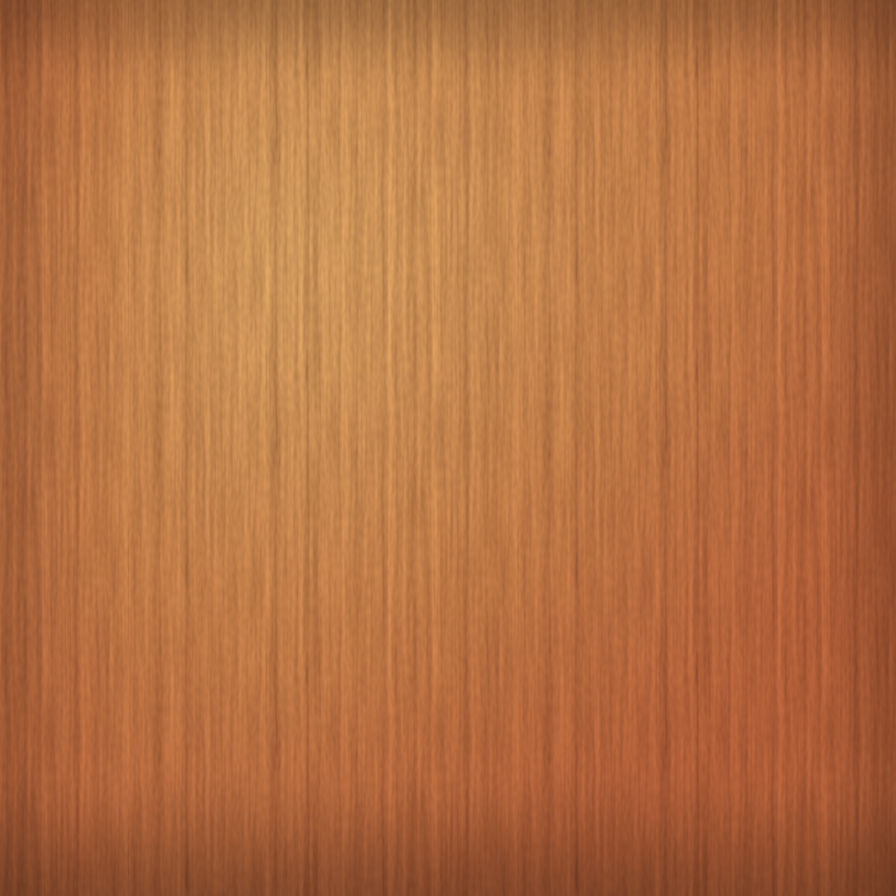
This texture is drawn by a WebGL 2 fragment shader. Its source:

```glsl
#version 300 es
precision highp float;
// Varnished wood panel: a repeating veneer of thin vertical grain lines, seams
// and short tapered flecks, built from wrapped gradient noise and tinted by a
// honey glow at upper left that falls to rust, with darkened borders.

#define TILE vec2(0.435, 0.338)
#define GLOW_CENTER vec2(0.31, 0.72)
#define BAND_GAIN 0.06
#define GRAIN_GAIN 0.10
#define PORE_GAIN 0.10
#define LINE_GAIN 0.055
#define SEAM_GAIN 0.055
#define FLECK_GAIN 0.10
#define SEAM_COUNT 6

uniform vec2 u_resolution;
out vec4 fragColor;

const vec3 HONEY = vec3(0.800, 0.585, 0.350);
const vec3 AMBER = vec3(0.742, 0.475, 0.275);
const vec3 RUST = vec3(0.680, 0.360, 0.212);

// Seam position across the veneer, fleck height along it (canvas units)
const vec2 SEAMS[SEAM_COUNT] = vec2[](
    vec2(0.086, 0.589), vec2(0.178, 0.493), vec2(0.208, 0.362),
    vec2(0.307, 0.493), vec2(0.342, 0.589), vec2(0.397, 0.493));

vec2 gradientAt(vec2 cell, vec2 period) {
    cell = mod(cell, period);
    vec3 q = fract(vec3(cell.xyx) * vec3(0.1031, 0.1030, 0.0973));
    q += dot(q, q.yzx + 33.33);
    float angle = 6.2832 * fract((q.x + q.y) * q.z);
    return vec2(cos(angle), sin(angle));
}

// Gradient noise that wraps after a whole number of cells
float noise(vec2 p, vec2 period) {
    vec2 i = floor(p), f = p - i;
    vec2 s = f * f * f * (f * (f * 6.0 - 15.0) + 10.0);
    vec2 e = vec2(1.0, 0.0);
    float a = dot(gradientAt(i, period), f);
    float b = dot(gradientAt(i + e.xy, period), f - e.xy);
    float c = dot(gradientAt(i + e.yx, period), f - e.yx);
    float d = dot(gradientAt(i + e.xx, period), f - e.xx);
    return mix(mix(a, b, s.x), mix(c, d, s.x), s.y);
}

float veneerNoise(vec2 uv, vec2 cells) {
    return noise(uv / TILE * cells + 0.37, cells);
}

// Signed offset to the nearest repeat of a feature
float wrapOffset(float d, float period) {
    return d - period * round(d / period);
}

// Brightness of the veneer around 1.0
float woodGrain(vec2 uv) {
    vec2 p = uv;
    p.x += 0.0015 * veneerNoise(uv, vec2(11.0, 2.0));

    // Unbroken stripes depend on x alone, broken ones on both axes
    vec2 stripe = vec2(p.x, 0.0);
    float shade = 1.012;
    shade += BAND_GAIN * veneerNoise(stripe, vec2(19.0, 1.0));
    shade += GRAIN_GAIN * veneerNoise(stripe, vec2(53.0, 1.0));
    shade += 0.6 * GRAIN_GAIN * veneerNoise(p, vec2(71.0, 2.0));
    shade += PORE_GAIN * veneerNoise(p, vec2(109.0, 4.0));
    shade += 0.7 * PORE_GAIN * veneerNoise(p, vec2(127.0, 31.0));

    // Hairlines where a slow noise crosses zero, fading along their length
    float hair = veneerNoise(p + 0.11, vec2(37.0, 1.0));
    float fade = 0.5 + 0.8 * veneerNoise(p, vec2(23.0, 3.0));
    shade -= LINE_GAIN * fade * (1.0 - smoothstep(0.0, 0.11, abs(hair)));

    for (int k = 0; k < SEAM_COUNT; k++) {
        float dx = wrapOffset(p.x - SEAMS[k].x, TILE.x);
        float dy = wrapOffset(p.y - SEAMS[k].y, TILE.y);
        // Seam with a crisp core, paler wood on its left side
        shade -= SEAM_GAIN * exp(-pow(dx / 0.0040, 2.0));
        shade -= 0.5 * SEAM_GAIN * exp(-pow((dx - 0.001) / 0.0013, 2.0));
        shade += 0.5 * SEAM_GAIN * exp(-pow((dx + 0.014) / 0.008, 2.0));
        // Tapered fleck leaning slightly along the grain
        float taper = 1.0 - smoothstep(0.0, 0.032, abs(dy));
        float lean = dx - 0.06 * dy;
        shade -= FLECK_GAIN * taper * exp(-pow(lean / 0.0015, 2.0));
    }
    return shade;
}

// Large honey-to-rust tint
vec3 varnish(vec2 uv) {
    vec2 d = uv - GLOW_CENTER;
    d.x /= d.x < 0.0 ? 0.50 : 0.80;
    d.y /= d.y < 0.0 ? 0.86 : 0.90;
    float warmth = length(d) - 0.6 * (uv.x - 0.3) * (uv.y - 0.5);
    warmth = smoothstep(-0.12, 1.06, warmth);
    return warmth < 0.5 ? mix(HONEY, AMBER, warmth * 2.0)
                        : mix(AMBER, RUST, warmth * 2.0 - 1.0);
}

// Darkened borders, strongest along the bottom
float vignette(vec2 uv) {
    float left = mix(0.86, 1.0, smoothstep(-0.02, 0.10, uv.x));
    float right = mix(0.84, 1.0, smoothstep(-0.02, 0.10, 1.0 - uv.x));
    float bottom = mix(0.73, 1.0, smoothstep(-0.03, 0.15, uv.y));
    float top = mix(0.80, 1.0, smoothstep(-0.02, 0.11, 1.0 - uv.y));
    return left * right * bottom * top;
}

void main() {
    vec2 uv = gl_FragCoord.xy / u_resolution;
    float shade = woodGrain(uv);
    // Dark grain loses blue and green a little faster than red
    vec3 grain = pow(vec3(max(shade, 0.0)), vec3(0.9, 1.1, 1.15));
    vec3 color = varnish(uv) * grain * vignette(uv);
    fragColor = vec4(clamp(color, 0.0, 1.0), 1.0);
}
```
